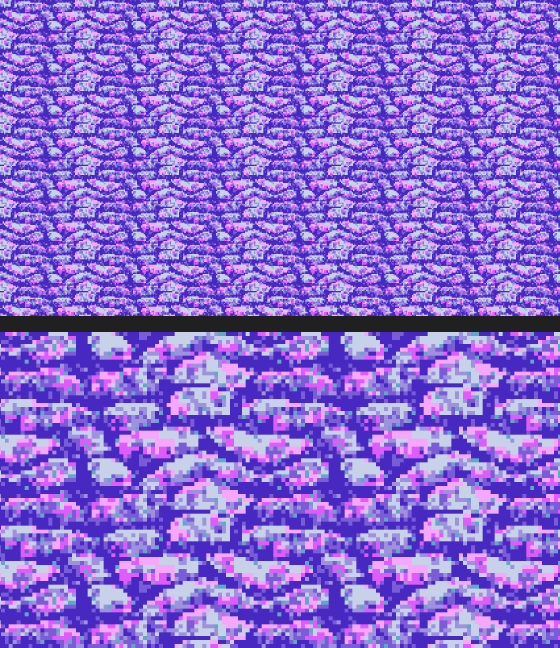
Top, the full canvas; bottom, a detail of the centre.
Write a Shadertoy shader that draws this texture.

```glsl
const float TEXELS_DOWN = 240.0;         // texels over the canvas height
const vec2  TILE = vec2(64.0, 32.0);     // texels in one repeat
const float ROWS = 4.0;
const float COLUMNS = 3.0;
const float GAP = 0.9;                   // mortar beside each stone
const float ROUNDNESS = 2.4;             // superellipse exponent
const float ROW_WARP = 6.0;              // texels by which rows wander
const float EDGE_WEAR = 0.7;
const float STONE_CONTRAST = 0.36;       // tone range between stones
const float SPECK_SHARE = 0.14;
const float TEAL_SHARE = 0.05;
const int   SAMPLES = 3;                 // per axis, for smooth edges

const vec3 INDIGO  = vec3(0.28, 0.16, 0.76);
const vec3 VIOLET  = vec3(0.48, 0.36, 0.84);
const vec3 LILAC   = vec3(0.62, 0.57, 0.87);
const vec3 PALE    = vec3(0.78, 0.82, 0.91);
const vec3 PINK    = vec3(0.96, 0.66, 0.98);
const vec3 MAGENTA = vec3(0.88, 0.36, 0.98);
const vec3 TEAL    = vec3(0.38, 0.66, 0.78);

float hash(vec2 p, float seed) {
    uint h = uint(p.x) * 1597334677u ^ uint(p.y) * 3812015801u ^ uint(seed) * 2798796415u;
    h = (h ^ (h >> 16)) * 2246822519u;
    h = (h ^ (h >> 13)) * 3266489917u;
    return float((h ^ (h >> 16)) & 65535u) / 65535.0;
}

// Value noise that wraps at the tile border
float tileNoise(vec2 texel, vec2 size, float seed) {
    vec2 cells = TILE / size;
    vec2 p = texel / size;
    vec2 i = floor(p);
    vec2 f = smoothstep(0.0, 1.0, p - i);
    vec2 a = mod(i, cells);
    vec2 b = mod(i + 1.0, cells);
    return mix(mix(hash(a, seed), hash(vec2(b.x, a.y), seed), f.x),
               mix(hash(vec2(a.x, b.y), seed), hash(b, seed), f.x), f.y);
}

// Nearest stone: xy = position within it from -1 to 1, z = shape value, w = id
vec4 nearestStone(vec2 texel) {
    vec2 size = TILE / vec2(COLUMNS, ROWS);
    texel.y += ROW_WARP * (tileNoise(texel, vec2(16.0), 11.0) - 0.5);
    float rowIndex = floor(texel.y / size.y);
    float row = mod(rowIndex, ROWS);
    float x = texel.x / size.x - hash(vec2(row, 0.0), 1.0);
    float y = texel.y - (rowIndex + 0.5) * size.y;
    vec4 nearest = vec4(0.0, 0.0, 1e3, 0.0);
    for (int i = -1; i <= 1; i++) {
        float column = floor(x) + float(i);
        vec2 id = vec2(mod(column, COLUMNS), row);
        vec2 nextId = vec2(mod(column + 1.0, COLUMNS), row);
        float left = column + 0.6 * (hash(id, 2.0) - 0.5);
        float right = column + 1.0 + 0.6 * (hash(nextId, 2.0) - 0.5);
        vec2 halfSize = vec2((right - left) * size.x * 0.5 - GAP,
                             mix(3.0, 4.1, hash(id, 3.0)));
        vec2 offset = vec2((x - 0.5 * (left + right)) * size.x,
                           y - 1.2 * (hash(id, 4.0) - 0.5));
        offset.y += 0.2 * (hash(id, 5.0) - 0.5) * offset.x;
        vec2 q = offset / halfSize;
        vec2 power = pow(abs(q), vec2(ROUNDNESS));
        float shape = power.x + power.y;
        if (shape < nearest.z) nearest = vec4(q, shape, id.x + COLUMNS * row);
    }
    return nearest;
}

vec3 texelColor(vec2 texel) {
    texel = mod(texel, TILE);
    vec2 center = texel + 0.5;
    float grain = hash(texel, 6.0);
    float wear = tileNoise(center, vec2(2.0), 7.0) - 0.5;
    vec4 stone = nearestStone(center);

    // Mortar with loose chips
    if (stone.z + EDGE_WEAR * wear > 1.0)
        return grain < SPECK_SHARE ? mix(VIOLET, LILAC, step(grain, 0.03)) : INDIGO;

    // Light from above, broken by cracks and grain
    float rim = smoothstep(0.25, 0.85, stone.z);
    float tone = 0.43 + 0.22 * stone.y + 0.1 * rim + 0.7 * wear + 0.42 * (grain - 0.5)
               + STONE_CONTRAST * (hash(vec2(stone.w, 0.0), 8.0) - 0.5);
    if (tone < 0.17) return INDIGO;
    if (hash(texel, 9.0) < TEAL_SHARE) return TEAL;

    // Pink glaze gathers in patches and on the upper rim
    float glaze = tileNoise(center, vec2(4.0, 2.0), 10.0) + 0.18 * rim * stone.y;
    if (glaze > 0.57 && tone > 0.27) return tone > 0.54 ? PINK : MAGENTA;
    if (tone < 0.38) return VIOLET;
    return tone < 0.54 ? LILAC : PALE;
}

void mainImage(out vec4 fragColor, in vec2 fragCoord) {
    vec3 sum = vec3(0.0);
    for (int j = 0; j < SAMPLES; j++)
    for (int i = 0; i < SAMPLES; i++) {
        vec2 jitter = (vec2(i, j) + 0.5) / float(SAMPLES) - 0.5;
        vec2 position = (fragCoord + jitter) / iResolution.y;
        position.y -= 1.0;               // tiles start at the upper left
        sum += texelColor(floor(position * TEXELS_DOWN));
    }
    fragColor = vec4(sum / float(SAMPLES * SAMPLES), 1.0);
}
```
